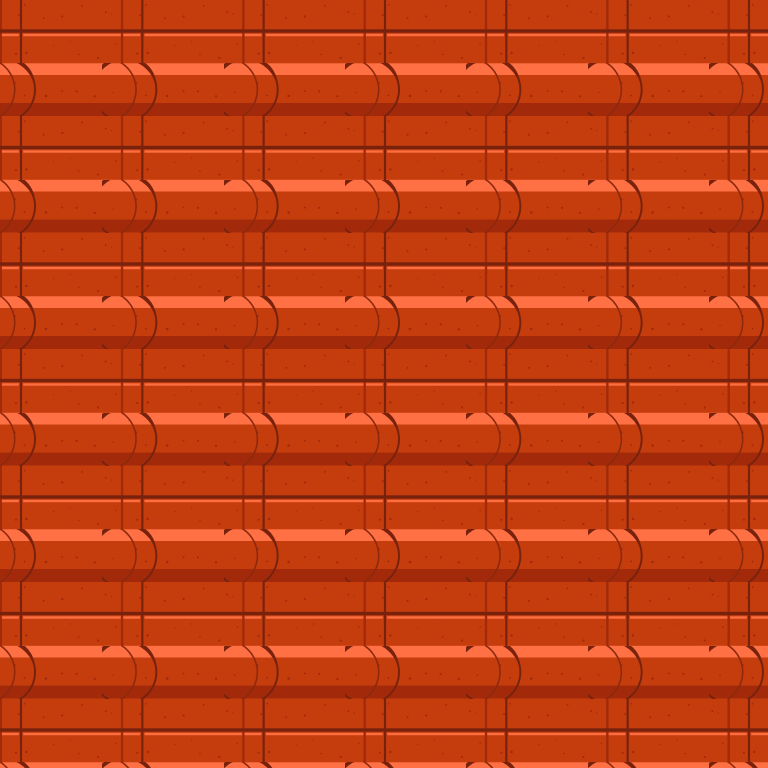
Reproduce this texture procedurally as a Shadertoy shader.

```glsl
const vec2 TILE = vec2(121.33, 116.5);   // tile size, canvas is 768 units
const vec3 CLAY = vec3(0.775, 0.24, 0.05);
const vec3 SHADE = vec3(0.635, 0.165, 0.04);
const vec3 LIGHT = vec3(1.0, 0.44, 0.265);
const vec3 GROOVE = vec3(0.47, 0.135, 0.055);
const vec3 FOLD = vec3(0.55, 0.16, 0.05);

float aa;   // size of one pixel in canvas units

float cover(float d) { return clamp(0.5 - d / aa, 0.0, 1.0); }

float band(float y, float lo, float hi) { return cover(abs(y - 0.5 * (lo + hi)) - 0.5 * (hi - lo)); }

vec2 hash2(float n) { return fract(sin(vec2(n * 12.99 + 1.7, n * 78.23 + 4.1)) * 4375.85); }

// Distance to a vertical joint that follows the round roll of the tile
float jointDistance(float x, float t, bool onRoll) {
    const float radius = 31.7, bulge = 14.0;
    return onRoll ? abs(length(vec2(x + radius - bulge, t)) - radius) : abs(x);
}

// Small pits, stratified over the three flat zones of a tile
float pits(vec2 q) {
    float sum = 0.0;
    for (int i = 0; i < 21; i++) {
        vec2 r = hash2(float(i) + 3.0);
        vec2 c = vec2((float(i / 3) + 0.1 + 0.8 * r.x) * TILE.x / 7.0,
                      10.0 + 40.0 * float(i % 3) + 18.0 * r.y);
        sum = max(sum, cover(length(q - c) - mix(0.5, 1.3, hash2(float(i) + 40.0).x)));
    }
    return sum;
}

void mainImage(out vec4 fragColor, in vec2 fragCoord) {
    aa = 768.0 / iResolution.y;
    vec2 p = fragCoord * aa;
    p = vec2(p.x - 21.0, 737.0 - p.y);   // seam at x = 0, y runs down the roof
    vec2 q = mod(p, TILE);
    float x = mod(p.x + 40.0, TILE.x) - 40.0;
    float t = q.y - 58.65;
    bool onRoll = abs(t) < 26.35;

    // Surface with pits, lit top and shaded underside of the roll
    vec3 col = mix(CLAY, SHADE, pits(q));
    col = mix(col, LIGHT, band(q.y, 32.3, 44.0));
    col = mix(col, SHADE, band(q.y, 72.0, 85.0));

    // Lit lip under each course, broken at the seam
    col = mix(col, LIGHT, 0.95 * band(q.y, 2.8, 5.2) * cover(2.2 - abs(x)));

    // Overlap fold
    float fold = jointDistance(x + 20.3, t, onRoll);
    col = mix(col, onRoll ? FOLD : SHADE, cover(fold - (onRoll ? 0.8 : 1.2)));

    // Seam, thicker at the top of the roll
    float halfWidth = onRoll ? 1.0 + smoothstep(-6.0, -26.0, t) : 1.1;
    col = mix(col, GROOVE, cover(jointDistance(x, t, onRoll) - halfWidth));

    // Groove between courses
    col = mix(col, GROOVE, cover(min(q.y, TILE.y - q.y) - 1.7));

    fragColor = vec4(col, 1.0);
}
```
